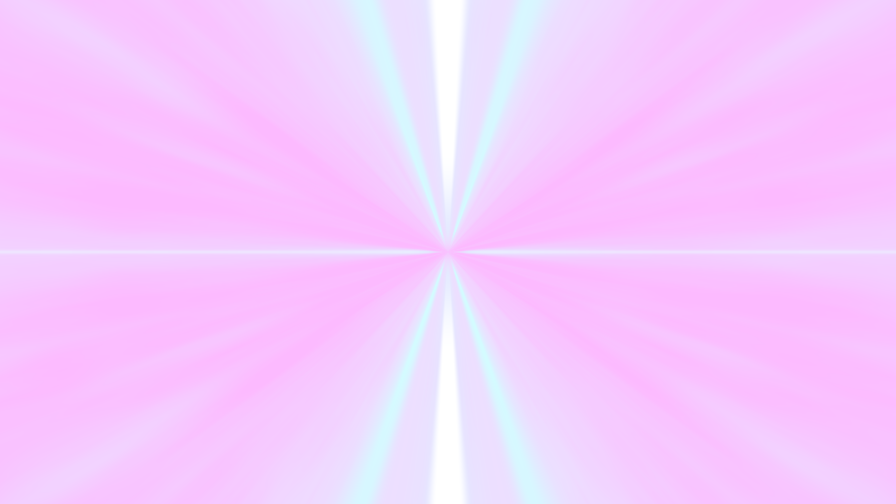
Reproduce this background procedurally as a WebGL 1 fragment shader.

```glsl
precision highp float;

uniform vec2 u_resolution;

float hash(vec2 p) {
  vec3 q = fract(vec3(p.xyx) * 0.1031);
  q += dot(q, q.yzx + 33.33);
  return fract((q.x + q.y) * q.z);
}

float noise(vec2 p) {
  vec2 cell = floor(p);
  vec2 f = fract(p);
  f = f * f * (3.0 - 2.0 * f);
  return mix(mix(hash(cell), hash(cell + vec2(1.0, 0.0)), f.x),
             mix(hash(cell + vec2(0.0, 1.0)), hash(cell + 1.0), f.x), f.y);
}

// Soft bump around zero
float bell(float x, float width) {
  x /= width;
  return exp(-x * x);
}

// Layered noise, stretched along each ray
float rayNoise(float angle, float radius) {
  float sum = 0.0;
  float weight = 0.5;
  vec2 p = vec2(angle * 0.16, radius * 2.5);
  for (int i = 0; i < 4; i++) {
    sum += weight * (noise(p) - 0.5);
    p = p * vec2(2.1, 1.6) + 17.3;
    weight *= 0.6;
  }
  return sum;
}

void main() {
  vec2 p = (gl_FragCoord.xy - 0.5 * u_resolution) / u_resolution.y;
  float radius = length(p);

  // Degrees away from the vertical axis, mirrored into one quadrant
  float angle = degrees(atan(abs(p.x), abs(p.y) + 0.00001));
  float elevation = 90.0 - angle;
  float core = smoothstep(0.008, 0.05, radius);

  // Lavender fan, diagonal streaks and horizontal wedge
  float lavender = 1.0 - smoothstep(16.0, 64.0, angle);
  lavender += 0.40 * bell(angle - 59.5, 3.0) * smoothstep(0.15, 0.7, radius);
  lavender += 0.32 * bell(angle - 69.0, 2.2) * bell(radius - 0.53, 0.25);
  lavender += 0.20 * bell(angle - 77.0, 2.5) * smoothstep(0.4, 0.9, radius);
  lavender += 0.55 * bell(elevation, 5.0);
  lavender += 0.12 * smoothstep(0.5, 1.0, radius);
  lavender += 0.50 * rayNoise(angle, radius);
  lavender += 0.10 * (noise(p * 9.0 + 40.0) - 0.5);

  // Cyan side beams: crisp inside, diffuse outside
  float offset = angle - mix(18.5, 17.5, step(0.0, p.y));
  float cyan = 0.85 * bell(offset, offset < 0.0 ? 2.6 : 5.0);
  cyan += 0.35 * bell(angle - 20.0, 1.2) * bell(radius, 0.35);
  cyan += 0.45 * bell(angle, 7.0);
  cyan *= core;
  cyan += 0.80 * bell(elevation, 4.0) * exp(-radius * 5.0) * core;

  // Bright vertical beam and thin horizon line
  float white = (1.0 - smoothstep(2.6, 5.4, angle)) * smoothstep(0.02, 0.2, radius);
  float horizon = bell(p.y, 0.004) * smoothstep(0.02, 0.08, radius);

  vec3 color = mix(vec3(0.99, 0.73, 1.0), vec3(0.93, 0.87, 1.0),
                   clamp(lavender, 0.0, 1.0));
  color = mix(color, vec3(0.83, 0.985, 1.0), clamp(cyan, 0.0, 1.0));
  color = mix(color, vec3(0.93, 0.95, 1.0), 0.6 * horizon);
  color = mix(color, vec3(1.0), white);

  // Pink heart where the rays meet
  color = mix(color, vec3(0.97, 0.77, 1.0), 0.8 * bell(radius, 0.014));
  gl_FragColor = vec4(color, 1.0);
}
```
